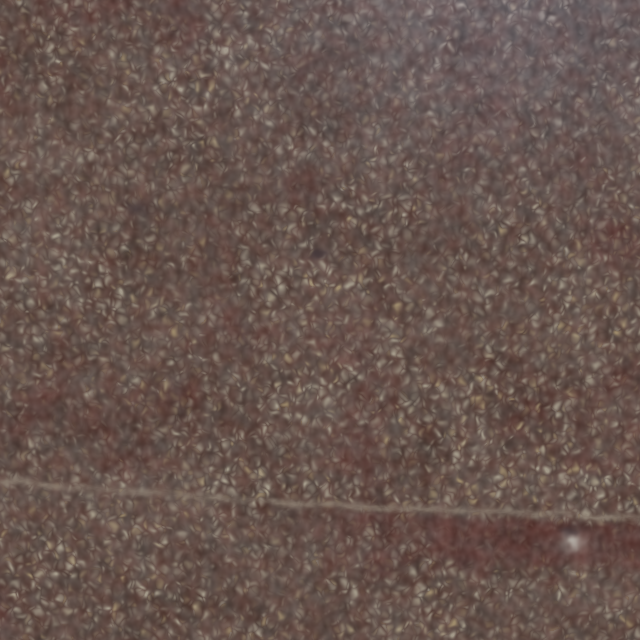
Give the GLSL for this texture, as a three.js fragment shader.

```glsl
// Worn reddish-brown stone, softly focused, packed with small pale mineral grains.
// Two layers of warped, rounded grains gather in clusters over gradient-noise
// staining; a ragged pale seam, a bare red band and a few chips finish the surface.

varying vec2 vUv;

const vec3 BROWN = vec3(0.362, 0.286, 0.262);
const vec3 RED_STAIN = vec3(0.360, 0.235, 0.222);
const vec3 BLUE_HAZE = vec3(0.425, 0.390, 0.415);
const vec3 PALE_GRAIN = vec3(0.640, 0.605, 0.540);
const vec3 OCHRE_GRAIN = vec3(0.620, 0.545, 0.420);
const vec3 SEAM_COLOUR = vec3(0.530, 0.475, 0.425);
const vec3 CHIP_COLOUR = vec3(0.720, 0.700, 0.670);
const vec3 PIT_COLOUR = vec3(0.230, 0.190, 0.210);

const float COARSE_CELLS = 64.0;   // grain cells across the canvas
const float FINE_CELLS = 86.0;
const float GRAIN_WIDTH = 0.29;    // in cells
const float GRAIN_LENGTH = 0.44;
const float ANGLE_SPREAD = 2.2;
const float WARP = 0.0048;
const float MOTTLE = 0.055;
const float BROAD_SHADE = 0.075;
const float SEAM_WIDTH = 0.0060;

vec2 hash2(vec2 p) {
  vec3 q = fract(p.xyx * vec3(0.1031, 0.1030, 0.0973));
  q += dot(q, q.yzx + 33.33);
  return fract((q.xx + q.yz) * q.zy);
}

float gradientDot(vec2 cell, vec2 offset) {
  float angle = 6.2832 * hash2(cell).x;
  return dot(vec2(cos(angle), sin(angle)), offset);
}

float gradientNoise(vec2 p) {
  vec2 i = floor(p);
  vec2 f = p - i;
  vec2 u = f * f * f * (f * (f * 6.0 - 15.0) + 10.0);
  float low = mix(gradientDot(i, f), gradientDot(i + vec2(1.0, 0.0), f - vec2(1.0, 0.0)), u.x);
  float high = mix(gradientDot(i + vec2(0.0, 1.0), f - vec2(0.0, 1.0)),
                   gradientDot(i + 1.0, f - 1.0), u.x);
  return 1.4 * mix(low, high, u.y);
}

float fbm(vec2 p) {
  float sum = 0.0;
  float weight = 0.55;
  for (int i = 0; i < 4; i++) {
    sum += weight * gradientNoise(p);
    p = p * 2.03 + 17.3;
    weight *= 0.5;
  }
  return sum;
}

// Strongest soft grain near p: x is its coverage, y its random tint.
vec2 grains(vec2 p, float seed, float lean) {
  vec2 cell = floor(p);
  vec2 best = vec2(0.0);
  for (int y = -1; y <= 1; y++) {
    for (int x = -1; x <= 1; x++) {
      vec2 id = cell + vec2(float(x), float(y));
      vec2 place = hash2(id + seed);
      vec2 look = hash2(id + seed + 71.7);
      vec2 shape = hash2(id + seed + 153.1);
      float angle = lean + ANGLE_SPREAD * (shape.x - 0.5);
      vec2 axis = vec2(cos(angle), sin(angle));
      vec2 d = p - id - place;
      vec2 local = vec2(dot(d, axis), dot(d, vec2(-axis.y, axis.x)));
      local /= vec2(GRAIN_LENGTH, GRAIN_WIDTH) * mix(0.80, 1.15, shape.y);
      float cover = exp(-dot(local, local)) * look.x * mix(0.5, 1.0, look.x);
      if (cover > best.x) best = vec2(cover, look.y);
    }
  }
  return best;
}

float spot(vec2 p, vec2 centre, vec2 radius) {
  vec2 d = (p - centre) / radius;
  return exp(-dot(d, d));
}

void main() {
  vec2 p = vUv;
  float seamY = 0.249 - 0.088 * p.x + 0.030 * p.x * p.x + 0.008 * fbm(p * 18.0);
  float below = seamY - p.y;

  // Broad staining, cool haze and the bare band under the seam
  float stain = smoothstep(0.05, 0.50, fbm(p * 5.0 + 4.7));
  float haze = spot(p, vec2(0.82, 1.02), vec2(0.42, 0.26));
  float band = smoothstep(0.002, 0.018, below);
  band *= 1.0 - smoothstep(0.050, 0.105, below + 0.08 * fbm(p * 16.0));
  band *= smoothstep(0.45, 0.70, p.x + 0.25 * fbm(p * 10.0));
  vec3 colour = mix(BROWN, RED_STAIN, 0.6 * stain);
  colour = mix(colour, BLUE_HAZE, 0.75 * haze);
  colour = mix(colour, RED_STAIN, 0.75 * band);
  colour += MOTTLE * gradientNoise(p * vec2(88.0, 70.0));
  colour += BROAD_SHADE * (0.8 * fbm(p * 7.0 + 60.0) + 0.8 * fbm(p * 26.0));
  colour += 0.025 * vec3(1.0, -0.4, -0.6) * gradientNoise(p * 38.0 + 90.0);

  // Scattered grains, thinner on stains, gathered in clusters, upright at the right
  float lean = mix(2.0, 1.3, smoothstep(0.1, 0.8, p.x));
  vec2 warped = p + WARP * vec2(gradientNoise(p * 68.0), gradientNoise(p * 68.0 + 50.0));
  vec2 coarse = grains(warped * COARSE_CELLS, 11.0, lean);
  vec2 fine = grains(warped * FINE_CELLS, 239.0, lean) * vec2(0.70, 1.0);
  vec2 grain = coarse.x > fine.x ? coarse : fine;
  float density = 0.76 + 0.65 * fbm(p * 5.0 + 31.0) + 0.75 * fbm(p * 19.0 + 8.0);
  density += 0.25 * spot(p, vec2(0.85, 0.36), vec2(0.40, 0.25));
  density *= (1.0 - 0.40 * stain) * (1.0 - 0.75 * band);
  vec3 grainColour = mix(PALE_GRAIN, OCHRE_GRAIN, smoothstep(0.60, 1.0, grain.y));
  grainColour = mix(grainColour, BLUE_HAZE + 0.22, 0.6 * haze);
  colour = mix(colour, grainColour, clamp(grain.x * density, 0.0, 1.0));

  // Ragged seam, then chips and pits
  float seam = exp(-below * below / (SEAM_WIDTH * SEAM_WIDTH));
  colour = mix(colour, SEAM_COLOUR, seam * clamp(0.55 + 0.9 * fbm(p * vec2(26.0, 60.0)), 0.0, 1.0));
  colour = mix(colour, PIT_COLOUR, 0.70 * spot(warped, vec2(0.497, 0.603), vec2(0.014, 0.008)));
  colour = mix(colour, PIT_COLOUR, 0.45 * spot(warped, vec2(0.215, 0.675), vec2(0.020, 0.012)));
  colour = mix(colour, PIT_COLOUR, 0.60 * spot(warped, vec2(0.892, 0.170), vec2(0.016, 0.009)));
  colour = mix(colour, CHIP_COLOUR, 0.90 * spot(warped, vec2(0.896, 0.153), vec2(0.016, 0.012)));
  gl_FragColor = vec4(colour, 1.0);
}
```
